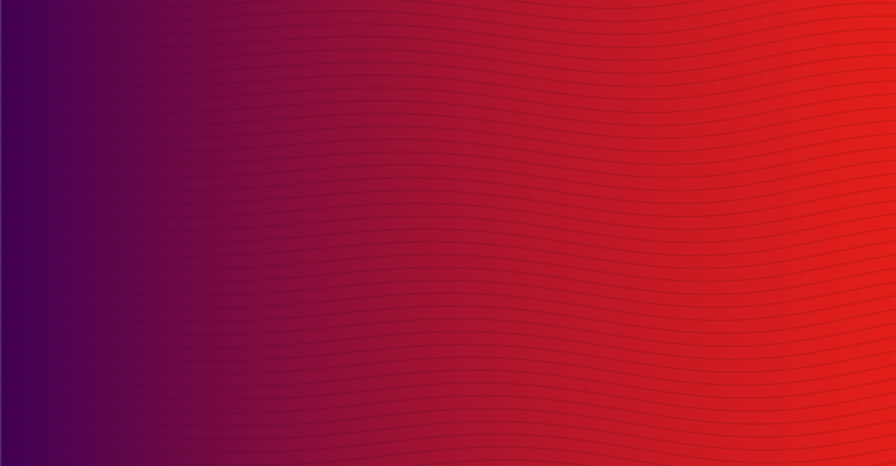
Write a WebGL 2 fragment shader that draws this background.

```glsl
#version 300 es
precision highp float;
// A purple to red horizontal gradient crossed by faint, thin wavy lines.
// The lines are a repeated vertical phase, bent by a cosine swell that
// grows towards the right and whose crest drifts with height.

uniform vec2 u_resolution;
out vec4 fragColor;

const float TAU = 6.2831853;
const vec3 PURPLE = vec3(0.255, 0.0, 0.335);
const vec3 RED = vec3(0.89, 0.12, 0.10);
const vec3 EDGE_TINT = vec3(0.42, 0.28, 0.48);

// Gradient that eases out towards the right side.
vec3 backdrop(float x) {
    float t = x * (1.47 - 0.47 * x);
    return mix(PURPLE, RED, t);
}

// Vertical offset of the lines, in canvas heights.
float swell(vec2 uv, float wavelength) {
    float crest = mix(0.55, 0.36, uv.y);
    float amplitude = mix(0.006, 0.035, smoothstep(0.0, 0.85, uv.x));
    return amplitude * cos(TAU * (uv.x - crest) / wavelength);
}

// Smooth coverage of lines repeated once per unit of phase.
float repeatedLine(float phase, float halfWidth) {
    float blur = fwidth(phase);
    float distanceToLine = abs(fract(phase) - 0.5);
    return 1.0 - smoothstep(max(halfWidth - blur, 0.0), halfWidth + blur, distanceToLine);
}

void main() {
    vec2 uv = gl_FragCoord.xy / u_resolution;
    vec3 color = backdrop(uv.x);

    // Thin dark waves, fainter on the purple side
    float waves = repeatedLine((uv.y - swell(uv, 0.62)) * 36.0, 0.05);
    color *= 1.0 - waves * mix(0.05, 0.10, smoothstep(0.0, 0.5, uv.x));

    // Pale hairline on the left border
    float border = 1.0 - smoothstep(0.0005, 0.0025, uv.x);
    color = mix(color, EDGE_TINT, 0.6 * border);

    fragColor = vec4(color, 1.0);
}
```
